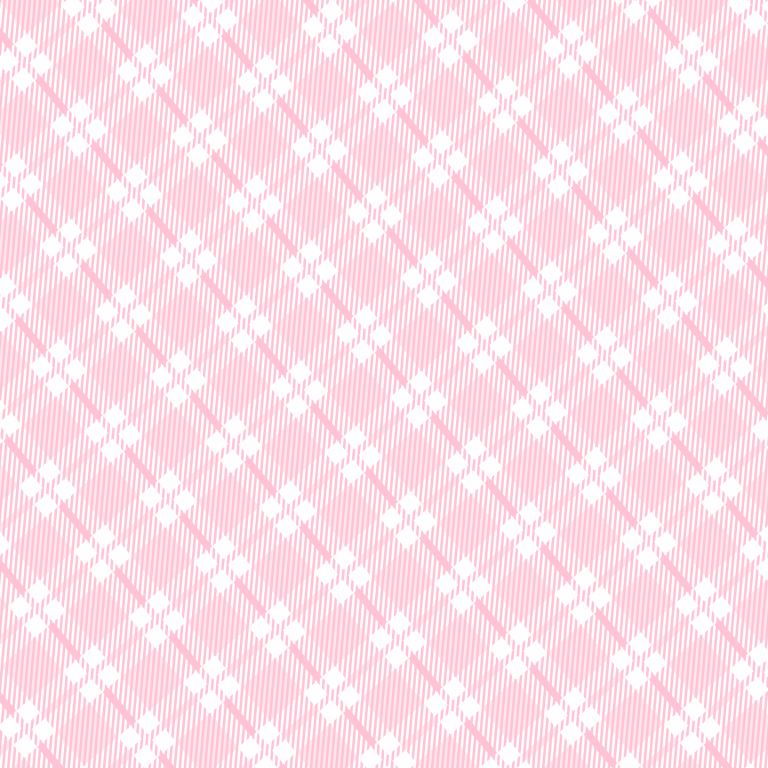
This pattern is drawn by a Shadertoy shader. Its source:

```glsl
// Pale pink plaid turned by 40 degrees, nine setts to the canvas height.
// A fine steep twill covers the cloth; four white squares sit on each crossing,
// rose lines join them one way, faint blush lines the other, around soft tiles.

const vec3 WHITE = vec3(1.0, 0.995, 1.0);
const vec3 ROSE = vec3(1.0, 0.765, 0.835);
const vec3 BLUSH = vec3(1.0, 0.9, 0.93);

// Smooth step from 0 to 1 across the edge where d is zero.
float edge(float d, float pixel) {
    return smoothstep(-0.7, 0.7, d / pixel);
}

// Even stripes along the diagonal of the setts, twelve per sett.
float twill(vec2 p, float pixel) {
    float phase = (p.x - p.y) * 12.0;
    float d = abs(fract(phase) - 0.5) - 0.25;
    return edge(d, pixel * 12.0 * sqrt(2.0));
}

void mainImage(out vec4 fragColor, in vec2 fragCoord) {
    float setts = 9.0;
    float pixel = setts / iResolution.y;

    // Rotate into cloth space, with band crossings on whole numbers.
    float angle = radians(40.0);
    vec2 along = vec2(cos(angle), sin(angle));
    vec2 across = vec2(-along.y, along.x);
    vec2 uv = fragCoord / iResolution.y;
    vec2 cloth = vec2(dot(uv, along), dot(uv, across)) * setts - vec2(0.535, 0.15);

    // Each axis runs from centre line through white band to field.
    vec2 d = abs(fract(cloth + 0.5) - 0.5);
    vec2 line = vec2(edge(0.042 - d.x, pixel), edge(0.042 - d.y, pixel));
    vec2 field = vec2(edge(d.x - 0.242, pixel), edge(d.y - 0.242, pixel));
    vec2 band = 1.0 - line - field;

    // Ground between the twill stripes, tinted in the tiles and faint lines.
    float tint = field.x * max(field.y, line.y);
    vec3 color = mix(WHITE, BLUSH, tint);

    // Twill everywhere, then the solid rose lines and the white squares.
    color = mix(color, ROSE, twill(cloth, pixel));
    color = mix(color, ROSE, line.x * field.y);
    color = mix(color, WHITE, band.x * band.y);
    fragColor = vec4(color, 1.0);
}
```
